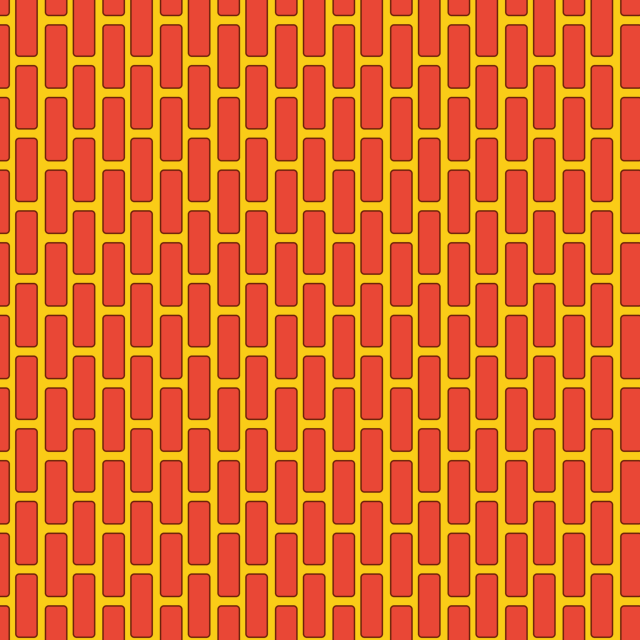
Write a WebGL 2 fragment shader that draws this pattern.

```glsl
#version 300 es
precision highp float;

uniform vec2 u_resolution;
out vec4 fragColor;

const vec3 MORTAR = vec3(0.98, 0.80, 0.09);
const vec3 BRICK = vec3(0.915, 0.28, 0.21);
const vec3 OUTLINE = vec3(0.43, 0.13, 0.04);

float roundedBox(vec2 p, vec2 halfSize, float radius) {
    vec2 q = abs(p) - halfSize + radius;
    return length(max(q, 0.0)) + min(max(q.x, q.y), 0.0) - radius;
}

// Signed distance to the nearest brick of one family of columns
float brickGrid(vec2 p, vec2 center) {
    vec2 period = vec2(0.0899, 0.11348);
    vec2 cell = (fract((p - center) / period + 0.5) - 0.5) * period;
    return roundedBox(cell, vec2(0.0178, 0.0505), 0.0065);
}

void main() {
    vec2 p = gl_FragCoord.xy / u_resolution;
    p.y = 1.0 - p.y;

    // Two interleaved column families, the second shifted vertically
    float d = min(brickGrid(p, vec2(0.0414, 0.1520)),
                  brickGrid(p, vec2(0.0877, 0.0883)));

    // Dark rim just inside each brick edge
    float soft = max(0.75 / min(u_resolution.x, u_resolution.y), 0.0011);
    float body = 1.0 - smoothstep(-soft, soft, d);
    float inner = 1.0 - smoothstep(-soft, soft, d + 0.0023);

    vec3 color = mix(MORTAR, OUTLINE, body);
    color = mix(color, BRICK, inner);
    fragColor = vec4(color, 1.0);
}
```
